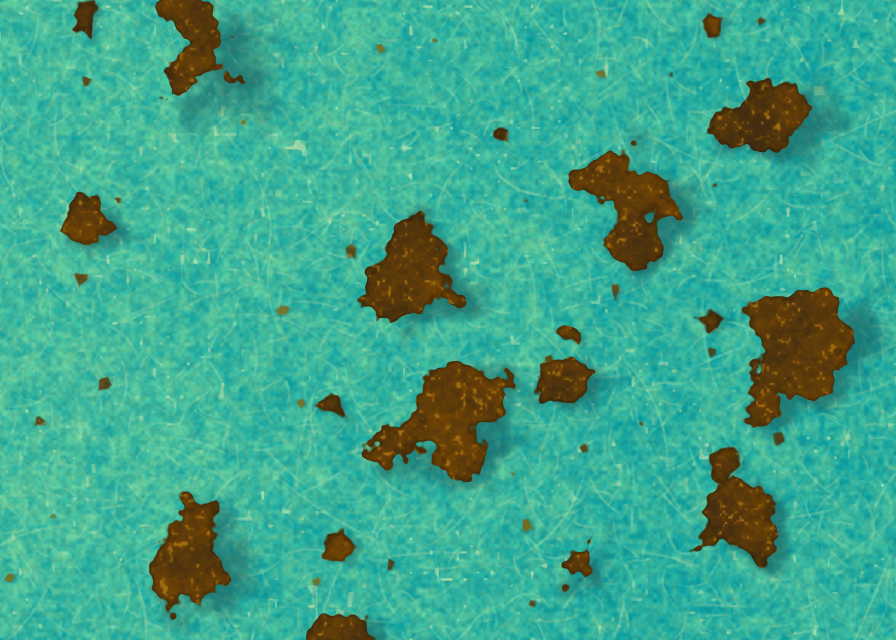
Give the GLSL for this texture, as a WebGL 2 fragment shader.

```glsl
#version 300 es
precision highp float;
// Rust-brown mineral flakes and crumbs strewn over turquoise fibrous felt.
// Flakes are rough-edged random polygons on a low-discrepancy scatter;
// the felt is layered value noise plus curved strands on jittered grids.
uniform vec2 u_resolution;
out vec4 fragColor;

const float TAU = 6.28319;
const vec3 FELT_DEEP = vec3(0.11, 0.65, 0.62);
const vec3 FELT_PALE = vec3(0.36, 0.78, 0.61);
const vec3 STRAND = vec3(0.58, 0.84, 0.64);
const vec3 GLINT = vec3(0.86, 0.93, 0.68);
const vec3 SHADE = vec3(0.10, 0.41, 0.41);
const vec3 RUST = vec3(0.41, 0.25, 0.02);
const vec3 UMBER = vec3(0.25, 0.17, 0.06);
const vec3 GOLD = vec3(0.66, 0.45, 0.08);
const vec3 OLIVE = vec3(0.50, 0.50, 0.15);

vec2 hash2(vec2 p) {
  vec3 q = fract(p.xyx * vec3(0.1031, 0.1030, 0.0973));
  q += dot(q, q.yzx + 33.33);
  return fract((q.xx + q.yz) * q.zy);
}

float noise(vec2 p) {
  vec2 c = floor(p), f = fract(p);
  f = f * f * (3.0 - 2.0 * f);
  float low = mix(hash2(c).x, hash2(c + vec2(1, 0)).x, f.x);
  float high = mix(hash2(c + vec2(0, 1)).x, hash2(c + vec2(1, 1)).x, f.x);
  return mix(low, high, f.y);
}

float fbm(vec2 p) {
  float sum = 0.0, amp = 0.533;
  for (int i = 0; i < 4; i++) {
    sum += amp * noise(p);
    p = mat2(0.8, 0.6, -0.6, 0.8) * p * 2.03 + 17.3;
    amp *= 0.5;
  }
  return sum;
}

// Bent, fading fibres: one per grid cell
float strands(vec2 p, float cells, float width) {
  vec2 g = p * cells;
  float glow = 0.0;
  for (int k = 0; k < 9; k++) {
    vec2 cell = floor(g) + vec2(k % 3 - 1, k / 3 - 1);
    vec2 h = hash2(cell + cells), r = hash2(cell + cells + 71.0);
    vec2 dir = vec2(cos(r.x * TAU), sin(r.x * TAU));
    vec2 q = g - cell - h;
    float along = dot(q, dir);
    float across = dot(q, vec2(-dir.y, dir.x)) + (h.x - 0.5) * along * along;
    float body = 1.0 - smoothstep(0.2, 1.0, abs(across) / (width * cells));
    glow = max(glow, body * r.y * (1.0 - smoothstep(0.3, 0.8, abs(along))));
  }
  return glow;
}

vec3 felt(vec2 p, float aspect) {
  float tone = 0.43 + 1.1 * (fbm(p * 42.0) - 0.5) + 0.75 * (noise(p * 130.0) - 0.5);
  tone += 0.5 * (fbm(p * 4.0) - 0.5) + 0.3 * (0.5 - p.x / aspect);
  vec3 color = mix(FELT_DEEP, FELT_PALE, clamp(tone, -0.25, 1.25));
  float cells = 7.0;
  for (int i = 0; i < 3; i++) {
    color = mix(color, STRAND, 0.42 * strands(p, cells, 0.0034));
    cells *= 2.1;
  }
  float glint = smoothstep(0.84, 0.97, noise(p * 95.0 + 40.0)) * noise(p * 17.0);
  return color * (0.94 + 0.12 * noise(p * 210.0)) + (GLINT - color) * 0.7 * glint;
}

// Polygon with random side directions and offsets
float polygon(vec2 p, float radius, float seed) {
  float d = -radius;
  for (int k = 0; k < 5; k++) {
    vec2 h = hash2(vec2(seed, float(k) * 7.0 + 3.0));
    float a = (float(k) + 0.65 * h.x + seed * 0.37) * TAU / 5.0;
    d = max(d, dot(p, vec2(cos(a), sin(a))) - radius * mix(0.55, 1.2, h.y));
  }
  return d;
}

// Returns edge distance, shadow strength and tint of the nearest piece
vec3 scatter(vec2 p, float aspect, int count, vec2 sizes, float seed, vec2 rough) {
  vec3 nearest = vec3(1.0, 0.0, 0.0);
  for (int i = 0; i < count; i++) {
    float id = seed + float(i);
    vec2 h = hash2(vec2(id, seed)), spot = fract(id * vec2(0.7549, 0.5698) + 0.1 * h);
    vec2 centre = vec2(pow(spot.x, 0.82) * aspect, spot.y);
    vec2 pull = vec2(0.72 * aspect, 0.4) - centre;
    centre += pull * 0.35 * exp(-9.0 * dot(pull, pull));
    float radius = mix(sizes.x, sizes.y, h.x);
    vec2 q = p - centre;
    if (length(q) > radius * 4.0) continue;
    float bump = radius * rough.x + min(radius * 0.5, 0.014) * rough.y;
    float d = polygon(q, radius, id) + bump;
    float shadowEdge = polygon(q - radius * vec2(0.4, -0.24), radius, id) + bump;
    nearest.y = max(nearest.y, 1.0 - smoothstep(-0.3 * radius, 0.45 * radius, shadowEdge));
    if (d < nearest.x) nearest.xz = vec2(d, h.y);
  }
  return nearest;
}

vec3 flake(vec2 p, float depth, float tint) {
  float grain = 0.6 * noise(p * 120.0) + 0.4 * noise(p * 230.0);
  float rusty = 0.67 + 1.3 * (fbm(p * 16.0 + 9.0) - 0.5) + 0.9 * (grain - 0.5) + 0.3 * (tint - 0.5);
  vec3 color = mix(UMBER, RUST, clamp(rusty, 0.0, 1.2));
  color = mix(color, GOLD, 0.75 * smoothstep(0.66, 0.9, grain));
  return color * mix(0.8, 1.04, smoothstep(0.0, 0.012, depth));
}

void main() {
  float aspect = u_resolution.x / u_resolution.y;
  vec2 p = gl_FragCoord.xy / u_resolution.y;
  vec2 rough = vec2(1.5 * (fbm(p * 15.0) - 0.5), noise(p * 85.0) - 0.5);
  vec3 large = scatter(p, aspect, 12, vec2(0.042, 0.082), 5.0, rough);
  vec3 small = scatter(p, aspect, 11, vec2(0.011, 0.024), 41.0, rough);
  vec3 speck = scatter(p, aspect, 30, vec2(0.003, 0.009), 83.0, rough);
  // Felt, soft shadows, then pieces from smallest to largest
  float soft = max(0.0022, 0.7 / u_resolution.y);
  float shadow = max(large.y, 0.6 * max(small.y, 0.6 * speck.y));
  vec3 color = mix(felt(p, aspect), SHADE, 0.72 * shadow);
  vec3 crumb = mix(flake(p, 0.01, speck.z), OLIVE, 0.7 * step(0.7, speck.z));
  color = mix(color, crumb, 0.85 * (1.0 - smoothstep(-soft, soft, speck.x)));
  vec3 chip = mix(flake(p, -small.x, small.z), OLIVE, 0.75 * step(0.8, small.z));
  color = mix(color, chip, 1.0 - smoothstep(-soft, soft, small.x));
  color = mix(color, flake(p, -large.x, large.z), 1.0 - smoothstep(-soft, soft, large.x));
  fragColor = vec4(clamp(color, 0.0, 1.0), 1.0);
}
```
